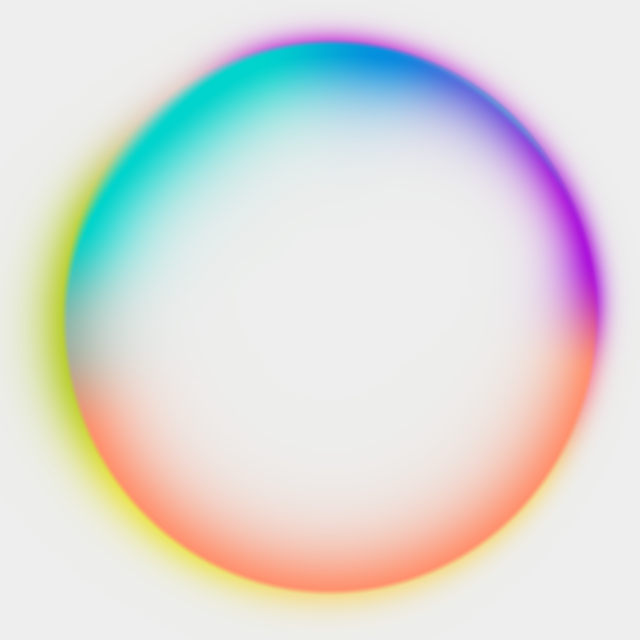
Write a WebGL 1 fragment shader that draws this background.

```glsl
precision highp float;
// Soft iridescent ring: an inner rainbow glow and an outer halo on pale grey.

uniform vec2 u_resolution;

const vec3 PAPER = vec3(0.93, 0.932, 0.928);
const vec3 SALMON = vec3(1.0, 0.56, 0.42);
const vec3 PURPLE = vec3(0.67, 0.04, 0.85);
const vec3 INDIGO = vec3(0.38, 0.37, 0.86);
const vec3 BLUE = vec3(0.02, 0.55, 0.87);
const vec3 TEAL = vec3(0.0, 0.83, 0.80);
const vec3 SAGE = vec3(0.60, 0.71, 0.66);
const vec3 AMBER = vec3(0.97, 0.84, 0.42);
const vec3 ROSE = vec3(0.97, 0.50, 0.58);
const vec3 ORCHID = vec3(0.78, 0.26, 0.84);
const vec3 BLUSH = vec3(0.87, 0.74, 0.70);
const vec3 LIME = vec3(0.72, 0.81, 0.16);
const vec3 YELLOW = vec3(0.92, 0.89, 0.22);

const vec2 CENTER = vec2(0.516, 0.504);
const vec2 RADII = vec2(0.4155, 0.430);

// Smooth bump on the circle of turns
float bump(float turn, float middle, float width) {
  float x = (fract(turn - middle + 0.5) - 0.5) / width;
  return exp(-x * x);
}

// Glow that fades with distance
float fade(float dist, float reach) {
  return exp(-pow(max(dist, 0.0) / reach, 1.4));
}

vec3 ramp(vec3 before, vec3 after, float start, float end, float turn) {
  return mix(before, after, smoothstep(start, end, turn));
}

// Hues run counterclockwise from the bottom of the ring
vec3 innerHue(float turn) {
  vec3 hue = ramp(SALMON, PURPLE, 0.215, 0.285, turn);
  hue = ramp(hue, INDIGO, 0.32, 0.41, turn);
  hue = ramp(hue, BLUE, 0.40, 0.47, turn);
  hue = ramp(hue, TEAL, 0.46, 0.55, turn);
  hue = ramp(hue, SAGE, 0.69, 0.765, turn);
  return ramp(hue, SALMON, 0.755, 0.825, turn);
}

vec3 outerHue(float turn) {
  vec3 hue = ramp(AMBER, ROSE, 0.14, 0.22, turn);
  hue = ramp(hue, PURPLE, 0.21, 0.27, turn);
  hue = ramp(hue, ORCHID, 0.30, 0.40, turn);
  hue = ramp(hue, BLUSH, 0.53, 0.60, turn);
  hue = ramp(hue, LIME, 0.60, 0.70, turn);
  hue = ramp(hue, YELLOW, 0.78, 0.87, turn);
  return ramp(hue, AMBER, 0.90, 1.0, turn);
}

vec3 innerGlow(float depth, float turn) {
  float plateau = 0.034 * bump(turn, 0.61, 0.09) + 0.012 * bump(turn, 0.48, 0.05);
  float reach = 0.075 - 0.030 * bump(turn, 0.32, 0.10);
  return mix(PAPER, innerHue(turn), fade(depth - plateau, reach));
}

vec3 outerGlow(float dist, float turn) {
  float left = bump(turn, 0.77, 0.13);
  float reach = 0.019 + 0.027 * left + 0.008 * bump(turn, 0.0, 0.10);
  float strength = 0.72 + 0.25 * left + 0.15 * bump(turn, 0.27, 0.05)
    + 0.15 * bump(turn, 0.49, 0.05) - 0.15 * bump(turn, 0.62, 0.05)
    - 0.15 * bump(turn, 0.38, 0.05);
  return mix(PAPER, outerHue(turn), strength * fade(dist, reach));
}

void main() {
  vec2 uv = gl_FragCoord.xy / u_resolution;
  vec2 p = (uv - CENTER) / RADII;
  float dist = (length(p) - 1.0) * 0.423;
  float turn = fract(atan(p.y, p.x + 1e-6) / 6.283185 + 0.25);

  // The rim softens and moves inward at the upper left
  float upperLeft = bump(turn, 0.635, 0.065);
  float softness = 0.006 + 0.013 * upperLeft;
  float edge = dist + 0.010 * upperLeft;
  vec3 color = mix(innerGlow(-dist, turn), outerGlow(dist, turn),
    smoothstep(-softness, softness, edge));

  // Thin blue reflection along the upper right rim
  float line = (dist + 0.002) / 0.006;
  float rim = exp(-line * line) * bump(turn, 0.385, 0.05);
  color = mix(color, vec3(0.36, 0.64, 0.86), 0.65 * rim);

  gl_FragColor = vec4(color, 1.0);
}
```
